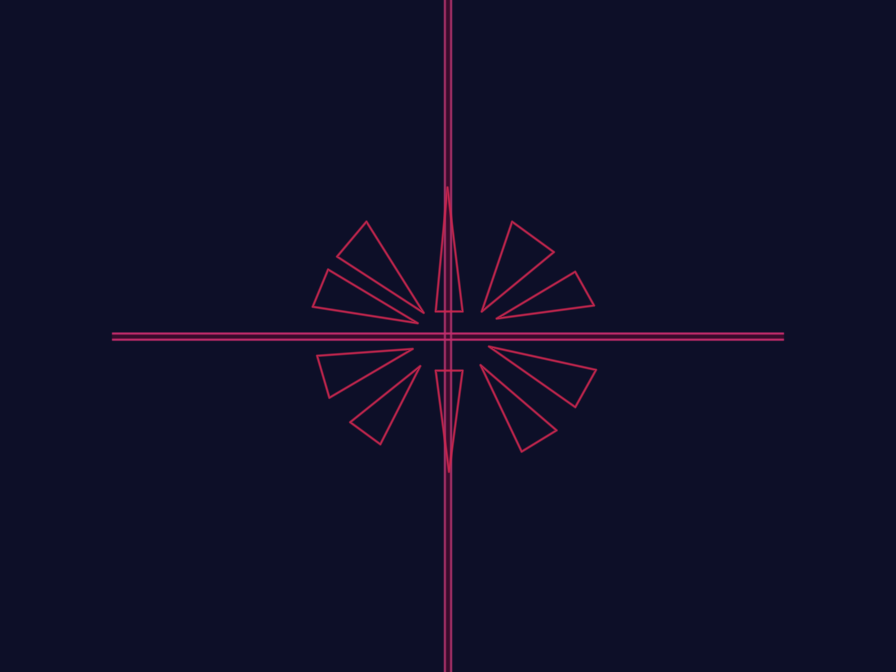
A WebGL 2 fragment shader for this background:

```glsl
#version 300 es
precision highp float;
// Thin crimson rays on a navy ground: a ring of uneven outlined wedges around
// a cross of paired lines, with two slim upright spikes along its axis.
// Every outline is a distance to segments; lengths are in canvas heights.

uniform vec2 u_resolution;
out vec4 fragColor;

const vec3 NAVY = vec3(0.05, 0.06, 0.155);
const vec3 CRIMSON = vec3(0.80, 0.15, 0.31);
const vec3 MAGENTA = vec3(0.76, 0.17, 0.42);
const vec3 ROSE = vec3(0.66, 0.19, 0.41);
const vec3 PLUM = vec3(0.22, 0.045, 0.17);

const vec2 CROSS_CENTER = vec2(0.0, -0.0009);
const float CROSS_REACH = 0.5;    // half length of the level arm
const float PAIR_OFFSET = 0.0046; // half gap between paired lines
const float LINE_SOFT = 0.0031;   // distance at which a stroke fades out

// Irregular wedges, counter-clockwise: angles in degrees, radii in heights
const int WEDGES = 8;
const vec2 SPAN[WEDGES] = vec2[](
    vec2(11.8, 26.8), vec2(38.4, 60.7), vec2(125.5, 144.4), vec2(151.0, 167.8),
    vec2(188.6, 207.5), vec2(221.4, 238.0), vec2(302.5, 319.0), vec2(330.8, 347.1));
const vec2 RIM[WEDGES] = vec2[](
    vec2(0.222, 0.212), vec2(0.201, 0.195), vec2(0.209, 0.203), vec2(0.204, 0.206),
    vec2(0.197, 0.199), vec2(0.194, 0.190), vec2(0.204, 0.214), vec2(0.217, 0.226));
const vec2 TIP[WEDGES] = vec2[](
    vec2(19.7, 0.077), vec2(35.9, 0.062), vec2(136.4, 0.050), vec2(157.1, 0.049),
    vec2(200.1, 0.056), vec2(227.3, 0.061), vec2(318.2, 0.065), vec2(345.6, 0.063));

// Spikes: base height, tip height, tip x
const vec3 UPPER_SPIKE = vec3(0.0365, 0.221, -0.0008);
const vec3 LOWER_SPIKE = vec3(-0.0515, -0.202, 0.0015);
const float SPIKE_HALF_WIDTH = 0.0200;
const float SPIKE_SHIFT = 0.0017;

vec2 polar(float degrees, float radius) {
    float a = radians(degrees);
    return radius * vec2(cos(a), sin(a));
}

float segmentDistance(vec2 p, vec2 a, vec2 b) {
    vec2 along = b - a;
    float t = clamp(dot(p - a, along) / dot(along, along), 0.0, 1.0);
    return length(p - a - along * t);
}

float triangleOutline(vec2 p, vec2 a, vec2 b, vec2 c) {
    return min(segmentDistance(p, a, b),
               min(segmentDistance(p, b, c), segmentDistance(p, c, a)));
}

float spikeOutline(vec2 p, vec3 spike) {
    vec2 left = vec2(SPIKE_SHIFT - SPIKE_HALF_WIDTH, spike.x);
    vec2 right = vec2(SPIKE_SHIFT + SPIKE_HALF_WIDTH, spike.x);
    return triangleOutline(p, left, right, vec2(spike.z, spike.y));
}

float stroke(float distanceToLine) {
    float soft = max(LINE_SOFT, 1.2 / u_resolution.y);
    return 1.0 - smoothstep(0.0, soft, distanceToLine);
}

void main() {
    vec2 p = (gl_FragCoord.xy - 0.5 * u_resolution) / u_resolution.y;
    float pixel = 1.0 / u_resolution.y;
    vec3 color = NAVY;

    // Paired cross lines with a faint plum filling
    vec2 q = abs(p - CROSS_CENTER);
    float reach = 1.0 - smoothstep(-pixel, pixel, q.x - CROSS_REACH);
    vec2 gap = 1.0 - smoothstep(PAIR_OFFSET - pixel, PAIR_OFFSET + pixel, q);
    gap.y *= reach;
    color = mix(color, PLUM, max(gap.x, gap.y));
    color = mix(color, ROSE, stroke(abs(q.x - PAIR_OFFSET)));
    color = mix(color, MAGENTA, reach * stroke(abs(q.y - PAIR_OFFSET)));

    // Spikes and the ring of wedges share one outline
    float outline = min(spikeOutline(p, UPPER_SPIKE), spikeOutline(p, LOWER_SPIKE));
    for (int i = 0; i < WEDGES; i++) {
        vec2 tip = polar(TIP[i].x, TIP[i].y);
        vec2 first = polar(SPAN[i].x, RIM[i].x);
        vec2 second = polar(SPAN[i].y, RIM[i].y);
        outline = min(outline, triangleOutline(p, tip, first, second));
    }
    color = mix(color, CRIMSON, 0.95 * stroke(outline));

    fragColor = vec4(color, 1.0);
}
```
